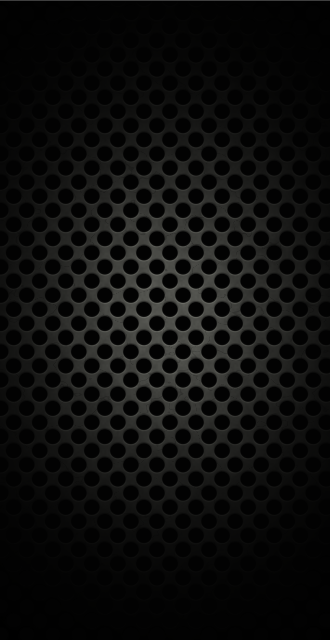
This pattern is drawn by a Shadertoy shader. Its source:

```glsl
// Dark perforated metal sheet with staggered round holes under a soft central spotlight
#define PITCH vec2(0.0407, 0.04417)      // spacing of holes, in canvas heights
#define ANCHOR vec2(0.2249, 0.5165)      // centre of one hole
#define HOLE_RADIUS 0.0117
#define HOLE_STRETCH vec2(1.035, 1.0)
#define RIM_WIDTH 0.0013
#define LIGHT_CENTRE vec2(0.260, 0.512)
#define LIGHT_SPREAD vec2(0.205, 0.255)
#define METAL_COLOUR vec3(0.322, 0.325, 0.306)
#define HOLE_COLOUR vec3(0.006)
#define WEAR 0.22
#define TOP_LINE 0.0014

float hash(vec2 p) {
    p = fract(p * vec2(0.1031, 0.1137));
    p += dot(p, p.yx + 33.33);
    return fract((p.x + p.y) * p.x * 17.3);
}

float noise(vec2 p) {
    vec2 i = floor(p), f = fract(p);
    f = f * f * (3.0 - 2.0 * f);
    return mix(mix(hash(i), hash(i + vec2(1, 0)), f.x),
               mix(hash(i + vec2(0, 1)), hash(i + vec2(1, 1)), f.x), f.y);
}

float fbm(vec2 p) {
    float sum = 0.0, amp = 0.5;
    for (int i = 0; i < 4; i++) {
        sum += amp * noise(p);
        p = mat2(1.6, 1.2, -1.2, 1.6) * p + 7.3;
        amp *= 0.5;
    }
    return sum / 0.9375;
}

// Offset from the nearest centre of a rectangular grid
vec2 gridOffset(vec2 p) {
    return (fract(p / PITCH + 0.5) - 0.5) * PITCH;
}

// Two interleaved grids make the staggered rows
vec2 holeOffset(vec2 p) {
    vec2 a = gridOffset(p - ANCHOR);
    vec2 b = gridOffset(p - ANCHOR - 0.5 * PITCH);
    return dot(a, a) < dot(b, b) ? a : b;
}

// Mottled stains and fine hairline scratches
float wearFactor(vec2 p) {
    float stain = fbm(p * 42.0 + 20.0) - 0.5;
    float grain = noise(p * 310.0 + 50.0) - 0.5;
    float vein = abs(fbm(p * vec2(17.0, 23.0) + 90.0) - 0.5);
    float scratch = 1.0 - smoothstep(0.0, 0.012, vein);
    return 1.0 + WEAR * (1.5 * stain + 0.35 * grain - 0.7 * scratch);
}

void mainImage(out vec4 fragColor, in vec2 fragCoord) {
    vec2 p = fragCoord / iResolution.y;
    float pixel = 1.0 / iResolution.y;

    // Elliptical spotlight
    vec2 q = (p - LIGHT_CENTRE) / LIGHT_SPREAD;
    float light = exp(-dot(q, q));

    // Signed distance to the hole edge, and how far the edge faces up
    vec2 offset = holeOffset(p) / HOLE_STRETCH;
    float dist = length(offset) - HOLE_RADIUS;
    float up = offset.y / max(length(offset), 1e-5);

    // Sheet, with a lit lower lip and a shaded upper lip
    vec3 colour = METAL_COLOUR * light * wearFactor(p);
    float lip = exp(-pow((dist - 0.5 * RIM_WIDTH) / RIM_WIDTH, 2.0));
    float lower = smoothstep(0.0, 0.9, -up);
    float upper = smoothstep(-0.2, 0.9, up);
    colour *= 1.0 - 0.35 * lip * upper;
    colour += METAL_COLOUR * lip * lower * (0.22 * light + 0.09 * sqrt(light));

    // Black opening with a faint glow on its lower inner wall
    float wall = smoothstep(-0.0035, 0.0, dist) * lower;
    vec3 opening = HOLE_COLOUR + METAL_COLOUR * 0.10 * light * wall;
    colour = mix(opening, colour, smoothstep(-0.75 * pixel, 0.75 * pixel, dist));

    // Thin grey edge along the top
    float edge = clamp((p.y - 1.0 + TOP_LINE) / pixel + 0.5, 0.0, 1.0);
    colour = mix(colour, vec3(0.27), edge);

    fragColor = vec4(clamp(colour, 0.0, 1.0), 1.0);
}
```
